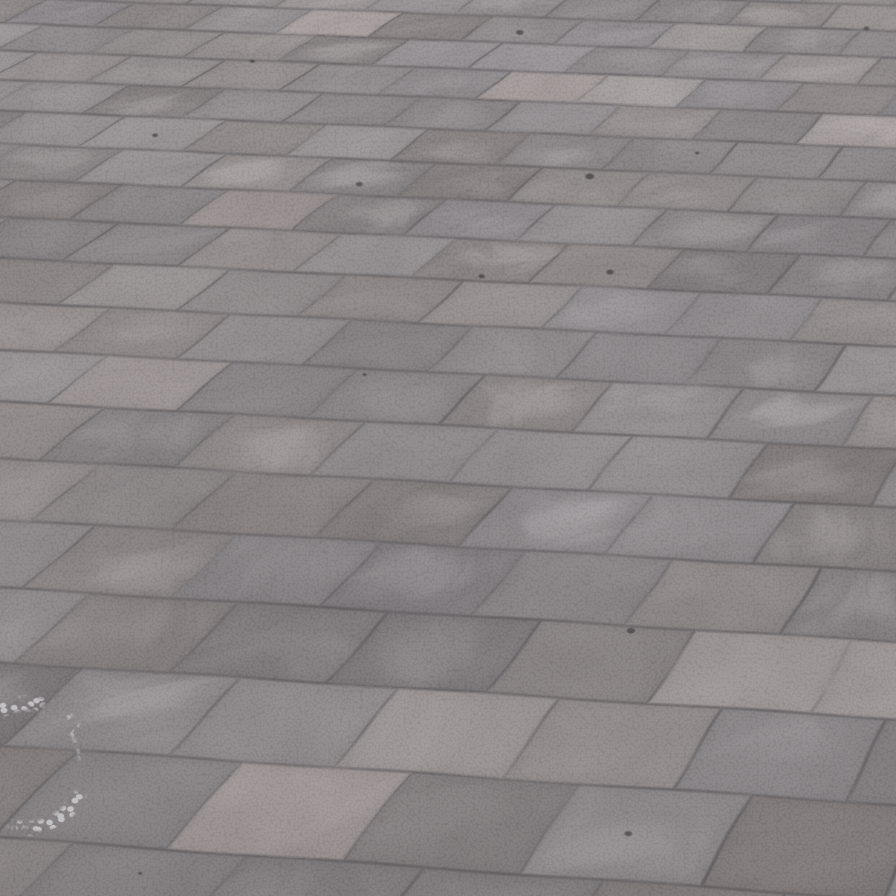
Write a WebGL 1 fragment shader that draws this texture.

```glsl
precision highp float;
uniform vec2 u_resolution;

const float HORIZON = 0.9635;       // height of the horizon above the top edge
const float HORIZON_TILT = 0.005;
const float ROW_SCALE = 33.05;
const float ROW_TILT = 0.0343;
const float ROW_SHIFT = 0.41;
const float COLUMN_VANISH = 1.888;
const float COLUMN_WIDTH = 0.108;
const float BOND_STEP = 0.538;      // sideways shift from one row to the next
const float BOND_START = 0.594;
const float JOINT_FAR = 0.0011;
const float JOINT_NEAR = 0.0017;
const float JOINT_SOFTNESS = 0.0012;
const float TONE_SPREAD = 0.066;
const float PALE_CHANCE = 0.12;
const float GRAIN_CELLS = 310.0;
const float GRAIN_STRENGTH = 0.060;
const float SPECK_CELLS = 8.0;
const float SPECK_CHANCE = 0.15;
const vec2 PAINT_CENTER = vec2(0.030, 0.145);
const vec2 PAINT_RADIUS = vec2(0.066, 0.070);
const vec3 STONE = vec3(0.549, 0.531, 0.538);
const vec3 WARM_TINT = vec3(0.008, 0.000, -0.007);
const vec3 JOINT_COLOR = vec3(0.365, 0.350, 0.360);
const vec3 SPECK_COLOR = vec3(0.27, 0.26, 0.27);
const vec3 PAINT_COLOR = vec3(0.80, 0.80, 0.81);

float hash(vec2 p) {
  return fract(sin(dot(p, vec2(127.1, 311.7))) * 43758.55);
}

vec2 hash2(vec2 p) {
  return vec2(hash(p), hash(p + 37.3));
}

// Distance to the nearest jittered cell point
float cellular(vec2 p) {
  vec2 cell = floor(p), f = fract(p);
  float nearest = 2.0;
  for (int y = -1; y <= 1; y++) {
    for (int x = -1; x <= 1; x++) {
      vec2 o = vec2(float(x), float(y));
      nearest = min(nearest, length(o + hash2(cell + o) - f));
    }
  }
  return nearest;
}

// Warped, layered sines, roughly -1 to 1
float stain(vec2 p) {
  float sum = 0.0, amp = 0.6;
  for (int i = 0; i < 4; i++) {
    p = mat2(0.8, 0.6, -0.6, 0.8) * p * 1.7 + 0.9 * sin(p.yx * 1.3) + 2.1;
    sum += amp * sin(p.x) * sin(p.y);
    amp *= 0.65;
  }
  return sum;
}

float softLine(float dist, float halfWidth, float blur) {
  return 1.0 - smoothstep(max(halfWidth - blur, 0.0), halfWidth + blur, dist);
}

void main() {
  vec2 uv = gl_FragCoord.xy / u_resolution;
  float pixel = 1.0 / min(u_resolution.x, u_resolution.y);

  // Project the canvas onto the paved ground
  float depth = 1.0 - uv.y + HORIZON - HORIZON_TILT * uv.x;
  vec2 ground = vec2((uv.x - COLUMN_VANISH) / (COLUMN_WIDTH * depth),
                     ROW_SCALE * (1.0 + ROW_TILT * uv.x) / depth - ROW_SHIFT);
  ground += 0.008 * sin(ground.yx * vec2(5.1, 3.7));
  float row = floor(ground.y);
  vec2 slab = vec2(ground.x - BOND_STEP * row - BOND_START, ground.y);
  vec2 id = floor(slab), q = fract(slab);

  // Slab tone, with a few pale ones
  float tone = TONE_SPREAD * (hash(id) - 0.5);
  float pale = step(1.0 - PALE_CHANCE, hash(id + 11.7));
  tone += 0.045 * pale + 0.045 * (uv.y - 0.5);
  vec3 color = STONE + tone + WARM_TINT * (hash(id + 5.3) * 1.5 - 0.5 + 0.5 * pale);

  // Ragged dry centers, damp borders and broad stains
  vec2 fromCenter = q - 0.5 - 0.2 * (hash2(id + 3.1) - 0.5);
  float mottle = stain(slab * vec2(2.6, 1.8) + 20.0 * hash2(id));
  float dry = smoothstep(0.0, 0.9, 1.0 - 2.1 * length(fromCenter) + 0.45 * mottle);
  float wear = hash(id + 23.9);
  color += 0.075 * wear * wear * (dry - 0.4) + 0.013 * mottle;
  color += 0.019 * stain(ground * vec2(0.55, 0.4));
  vec2 edge = min(q, 1.0 - q);
  color -= 0.016 * (1.0 - smoothstep(0.0, 0.16, min(edge.x * 1.4, edge.y)));

  // Stone grain
  color += GRAIN_STRENGTH * (0.42 - cellular(uv * GRAIN_CELLS));

  // Soft broken joints, measured on the canvas
  vec2 dist = edge * vec2(0.74 * COLUMN_WIDTH * depth, depth * depth / ROW_SCALE);
  float halfWidth = mix(JOINT_FAR, JOINT_NEAR, 1.0 - uv.y);
  float blur = JOINT_SOFTNESS + 0.5 * pixel;
  float breaks = stain(ground * 1.7 + 4.0);
  float sideFill = hash(vec2(floor(slab.x + 0.5), row) + 71.3);
  float rowJoint = softLine(dist.y, halfWidth, blur) * clamp(0.56 + 0.25 * breaks, 0.2, 0.8);
  float sideJoint = softLine(dist.x, 0.85 * halfWidth, blur)
                  * clamp(0.24 + 0.46 * sideFill + 0.25 * breaks, 0.08, 0.8);
  float joint = max(rowJoint, sideJoint) * mix(1.0, 0.72, uv.y);
  color = mix(color, JOINT_COLOR, joint);

  // Scattered dark specks
  vec2 speckCell = floor(uv * SPECK_CELLS);
  vec2 offset = fract(uv * SPECK_CELLS) - 0.2 - 0.6 * hash2(speckCell + 8.0);
  float size = mix(0.0016, 0.0042, hash(speckCell + 2.6));
  float speck = softLine(length(offset * vec2(0.8, 1.2)) / SPECK_CELLS, size, blur);
  speck *= step(hash(speckCell + 61.0), SPECK_CHANCE);
  color = mix(color, SPECK_COLOR, 0.75 * speck);

  // Flaked arc of white paint
  vec2 arc = (uv - PAINT_CENTER) / PAINT_RADIUS;
  float band = 1.0 - smoothstep(0.06, 0.16, abs(length(arc) - 1.0));
  band *= smoothstep(-0.7, -0.4, arc.x + 0.3 * arc.y);
  float flakes = 1.0 - smoothstep(0.26, 0.46, cellular(uv * vec2(95.0, 115.0)));
  flakes *= smoothstep(-0.1, 0.25, stain(uv * 28.0));
  color = mix(color, PAINT_COLOR, 0.85 * band * flakes);

  gl_FragColor = vec4(color, 1.0);
}
```
